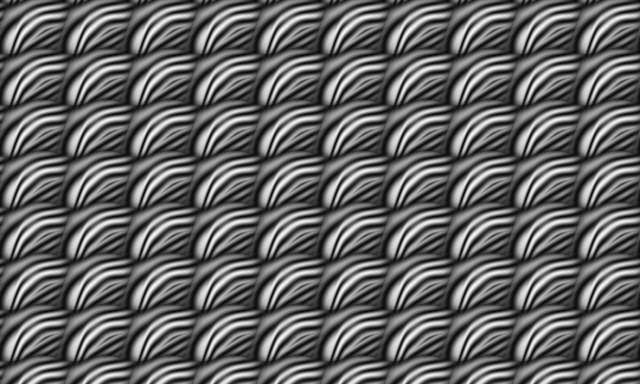
Write a Shadertoy shader that draws this pattern.

```glsl
// Grey brushed fur: rows of repeated tufts whose soft strands bend up and to the right.

const float TAU = 6.2831853;
const vec2 CELL = vec2(0.1, 0.08);   // tuft size in canvas widths
const float STRAND = 0.26;           // spacing of strands
const float MAIN = 0.165;            // level of the brightest strand
const float OVERLAP = 0.14;          // blend between neighbouring tufts

float softMin(float a, float b, float k) {
    float h = abs(a - b) / k;
    return min(a, b) - k * log(1.0 + exp(-h));
}

float bump(vec2 p, vec2 centre, float reach) {
    vec2 d = (p - centre) / reach;
    return exp(-dot(d, d));
}

// Level field: steep strands at the left, shallow ones at the top and right
float strandLevel(vec2 p) {
    float d = 0.94 * p.x - 0.34 * p.y - MAIN;
    float steep = MAIN + d * mix(0.75, 2.4, smoothstep(-0.08, 0.08, d));
    float shallow = 0.46 + 0.8 * p.x - 0.5 * p.x * p.y - 0.8 * p.y;
    float level = softMin(steep, shallow, 0.08);
    return level + 0.025 * sin(7.0 * p.x + 3.0 * p.y) + 0.02 * sin(9.0 * p.y - 5.0 * p.x);
}

// Thin dark slit along one level
float slit(float level, float target, float width) {
    float across = (level - target) / width;
    return exp(-across * across);
}

// Window that sums to one with its neighbours
float window(float t) {
    return smoothstep(-OVERLAP, OVERLAP, t)
         * (1.0 - smoothstep(1.0 - OVERLAP, 1.0 + OVERLAP, t));
}

// Tuft coordinates with leaning sides and a wavy top
vec2 lean(vec2 q) {
    return vec2(q.x - 0.25 * (q.y - 0.5),
                q.y + 0.06 * cos(TAU * (q.x - 0.15)));
}

float tuft(vec2 q, vec2 border) {
    vec2 p = q * vec2(CELL.x / CELL.y, 1.0);
    float level = strandLevel(p);

    // One strand swells into a split leaf
    float leafLevel = MAIN + 2.0 * STRAND;
    float leaf = bump(p, vec2(0.88, 0.4), 0.26);
    level = mix(level, leafLevel, 0.35 * leaf);

    float strands = 0.5 + 0.5 * cos(TAU * (level - MAIN) / STRAND);
    strands = pow(clamp(strands, 0.0, 1.0), 0.9);
    strands *= 1.0 - 0.75 * leaf * slit(level, leafLevel, 0.025);

    // Valleys partly fill where the bright strands merge
    float merge = bump(p, vec2(0.62, 0.64), 0.22);
    strands = mix(strands, 0.75, 0.4 * merge);

    // Broad light: bright middle, dim lower right and border
    float spread = (level - 0.36) / 0.62;
    vec2 e = clamp(border * (1.0 - border) * 4.0, 0.0, 1.0);
    float light = mix(0.55, 1.0, exp(-spread * spread));
    light *= 0.25 + 0.75 * pow(e.x, 0.3) * pow(e.y, 0.35);
    return 0.045 + 0.96 * light * strands;
}

void mainImage(out vec4 fragColor, in vec2 fragCoord) {
    // Tufts are counted from the upper left corner
    vec2 pos = vec2(fragCoord.x, fragCoord.y - iResolution.y) / iResolution.x;
    vec2 cell = fract(pos / CELL);

    float grey = 0.0;
    for (int j = -1; j <= 1; j++) {
        for (int i = -1; i <= 1; i++) {
            vec2 q = cell - vec2(i, j);
            vec2 border = lean(q);
            grey += window(border.x) * window(border.y) * tuft(q, border);
        }
    }
    fragColor = vec4(vec3(grey), 1.0);
}
```
